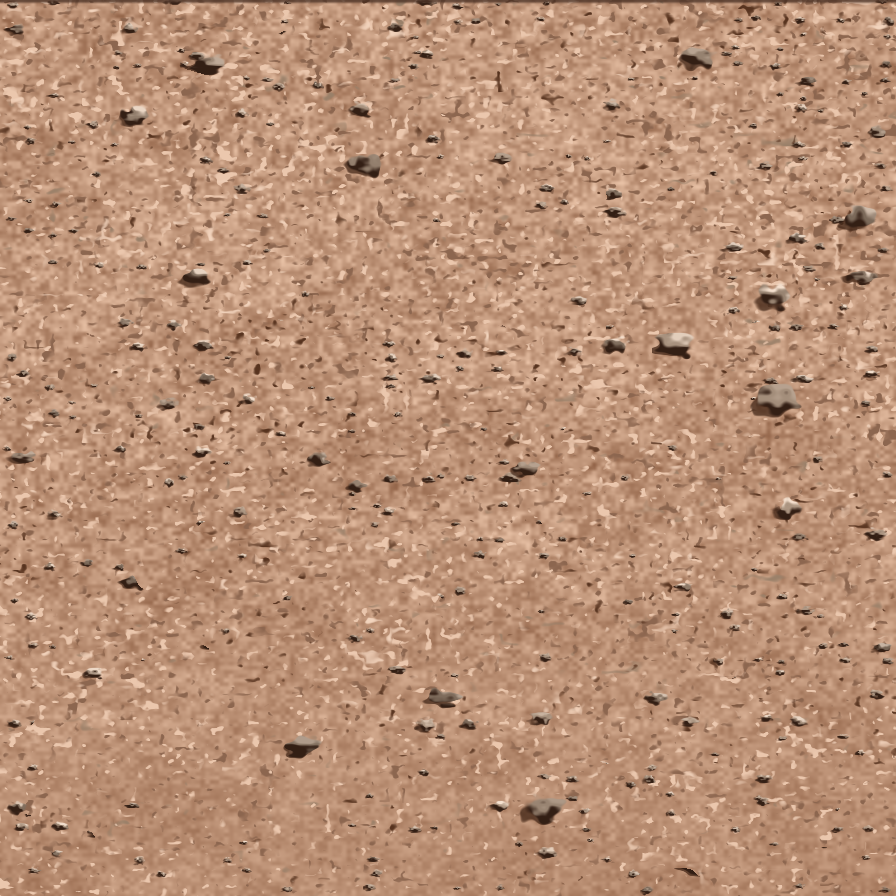
Give the GLSL for this texture, as a three.js fragment shader.

```glsl
// Reddish desert ground strewn with grit, pebbles and a few grey rocks.
// Layered value noise makes the sand, its peaks and pits the pale and dark
// grit; jittered grids of shaded, rough-edged ellipses make the stones.

varying vec2 vUv;

float hash(vec2 p) {
  vec3 q = fract(vec3(p.xyx) * 0.1031);
  q += dot(q, q.yzx + 33.33);
  return fract((q.x + q.y) * q.z);
}

float noise(vec2 p) {
  vec2 i = floor(p);
  vec2 f = fract(p);
  f = f * f * (3.0 - 2.0 * f);
  return mix(mix(hash(i), hash(i + vec2(1.0, 0.0)), f.x),
             mix(hash(i + vec2(0.0, 1.0)), hash(i + 1.0), f.x), f.y);
}

float fbm(vec2 p) {
  float sum = 0.0;
  float weight = 0.5;
  for (int i = 0; i < 4; i++) {
    sum += weight * noise(p);
    p = p * 2.03 + 17.1;
    weight *= 0.5;
  }
  return sum;
}

// Sand: broad drifts, flat streaks and fine grain, all along one colour ramp
vec3 sand(vec2 uv) {
  float drift = fbm(uv * vec2(5.0, 10.0)) - 0.47;
  float streak = noise(uv * vec2(22.0, 50.0) + 5.0) - 0.5;
  float clump = noise(uv * vec2(48.0, 75.0) + 13.0) - 0.5;
  float coarse = noise(uv * vec2(95.0, 125.0) + 31.0) - 0.5;
  float fine = noise(uv * vec2(190.0, 220.0) + 71.0) - 0.5;
  float rough = mix(0.65, 1.1, smoothstep(0.05, 0.5, uv.y));
  float tone = 0.11 * drift + 0.05 * streak
             + rough * (0.05 * clump + 0.10 * coarse + 0.17 * fine);
  tone += 0.035 * (smoothstep(0.0, 0.6, uv.y) - 0.65);
  return vec3(0.738, 0.570, 0.461) + tone * vec3(0.92, 1.0, 1.0);
}

// Grit: irregular grains where noise peaks, denser inside loose patches
vec3 addGrit(vec3 col, vec2 uv, vec2 scale, float level, vec3 tint, float seed) {
  vec2 p = uv * scale + seed;
  float grain = noise(p + 0.5 * noise(p * 1.7));
  float patches = fbm(uv * vec2(7.0, 11.0) + seed) - 0.47;
  float edge = level - 0.25 * patches - 0.05 * (uv.y - 0.5);
  return mix(col, tint, smoothstep(edge, edge + 0.16, grain));
}

// Stones: ragged ellipses, lit from the upper right, dark along the lower left
vec3 addStones(vec3 col, vec2 uv, float cells, float share, float seed) {
  vec2 grid = vec2(cells, cells * 1.4);
  vec2 g = uv * grid;
  vec2 id = floor(g) + seed;
  vec2 jitter = vec2(hash(id + 2.1), hash(id + 6.8)) - 0.5;
  vec2 p = (fract(g) - 0.5 - 0.4 * jitter) / grid;
  float patches = smoothstep(0.35, 0.62, fbm(uv * vec2(4.0, 7.0) + seed));
  float present = step(hash(id), share * (0.3 + 1.5 * patches));

  float radius = mix(0.13, 0.26, hash(id + 11.5)) / cells;
  vec2 q = p / (radius * vec2(1.0, mix(0.45, 0.75, hash(id + 18.6))));
  float ragged = 0.8 * (noise(q * 1.8 + id * 7.0) - 0.5);
  float soft = min(0.002 / radius, 0.45);
  float body = 1.0 - smoothstep(-soft, soft, length(q) + ragged - 0.9);
  vec2 s = (q + vec2(0.2, 0.35)) * vec2(0.9, 1.2);
  float shadow = 1.0 - smoothstep(-soft, soft, length(s) + ragged - 0.85);

  float facing = dot(q, vec2(0.35, 0.8)) + 1.2 * (noise(q * 2.2 + id * 3.0) - 0.5);
  vec3 grey = mix(vec3(0.46, 0.39, 0.33), vec3(0.70, 0.61, 0.53), hash(id + 25.9));
  vec3 lit = mix(grey, vec3(0.97, 0.89, 0.82), 0.2 + 0.8 * hash(id + 29.3));
  vec3 face = mix(vec3(0.20, 0.12, 0.08), grey, smoothstep(-0.4, 0.2, facing));
  face = mix(face, lit, smoothstep(0.25, 0.8, facing));
  col = mix(col, vec3(0.26, 0.15, 0.09), 0.75 * shadow * present);
  return mix(col, face, body * present);
}

void main() {
  vec2 uv = vUv;
  vec3 col = sand(uv);

  // Irregular grit: greyish, brown, pale and near black
  col = addGrit(col, uv, vec2(62.0, 95.0), 0.90, vec3(0.60, 0.50, 0.41), 165.0);
  col = addGrit(col, uv, vec2(115.0, 150.0), 0.79, vec3(0.55, 0.40, 0.31), 90.0);
  col = addGrit(col, uv, vec2(125.0, 165.0), 0.78, vec3(0.92, 0.78, 0.68), 40.0);
  col = addGrit(col, uv, vec2(75.0, 110.0), 0.89, vec3(0.95, 0.83, 0.74), 140.0);
  col = addGrit(col, uv, vec2(100.0, 140.0), 0.87, vec3(0.34, 0.20, 0.12), 190.0);

  // Pebbles up to rocks
  col = addStones(col, uv, 42.0, 0.09, 240.0);
  col = addStones(col, uv, 24.0, 0.11, 290.0);
  col = addStones(col, uv, 11.0, 0.11, 340.0);

  // Thin dark rim along the top
  col = mix(col, vec3(0.30, 0.20, 0.15), 0.8 * smoothstep(0.995, 0.999, uv.y));
  gl_FragColor = vec4(clamp(col, 0.0, 1.0), 1.0);
}
```
